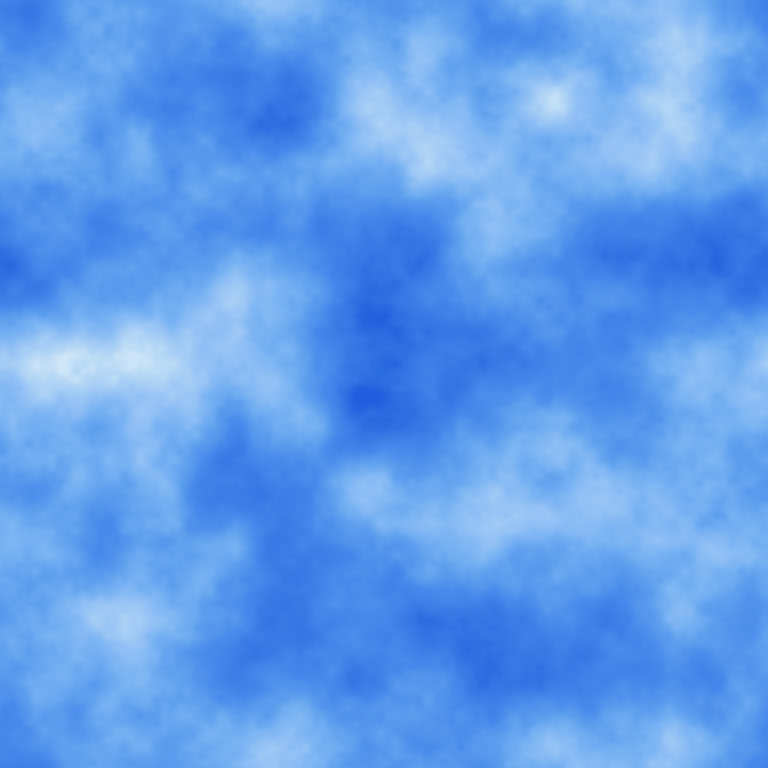
Write a WebGL 2 fragment shader that draws this texture.

```glsl
#version 300 es
precision highp float;
precision highp int;
// Soft blue sky with hazy white cloud patches. Wrapping value noise is summed
// over octaves, brought to zero mean and unit spread, then sent through a
// colour ramp whose stops are measured in standard deviations.

#define BASE_CELLS 6     // lattice cells across the tile in the first octave
#define OCTAVES 6        // each octave doubles the number of cells
#define GAIN 0.5         // amplitude ratio between octaves
#define CONTRAST 1.0     // spread of the field along the ramp
#define BRIGHTNESS 0.0   // shift along the ramp, in standard deviations
#define SEED 23u

uniform vec2 u_resolution;
out vec4 fragColor;

const int STOPS = 8;
const float rampAt[STOPS] = float[STOPS](
    -2.7, -1.88, -0.82, -0.06, 0.58, 1.31, 2.17, 3.1);
const vec3 rampColor[STOPS] = vec3[STOPS](
    vec3(0.12, 0.37, 0.87), vec3(0.20, 0.46, 0.89),
    vec3(0.28, 0.54, 0.92), vec3(0.36, 0.62, 0.93),
    vec3(0.46, 0.69, 0.95), vec3(0.58, 0.76, 0.96),
    vec3(0.72, 0.85, 0.96), vec3(0.94, 0.97, 0.99));

// Integer hash of a lattice point, uniform with zero mean and unit variance.
float latticeValue(ivec2 cell, int octave) {
    uvec2 c = uvec2(cell);
    uint h = c.x * 1597u + c.y * 51749u + (uint(octave) + SEED) * 7919u;
    h = (h ^ (h >> 16)) * 73244475u;
    h = (h ^ (h >> 15)) * 73244475u;
    h ^= h >> 16;
    return (float(h >> 8) / 16777216.0 - 0.5) * sqrt(12.0);
}

// Value noise that repeats after a whole number of cells.
float wrappedNoise(vec2 p, int cells, int octave) {
    vec2 corner = floor(p);
    vec2 t = p - corner;
    t = t * t * (3.0 - 2.0 * t);
    ivec2 a = ivec2(corner) % cells;
    ivec2 b = (a + 1) % cells;
    return mix(
        mix(latticeValue(a, octave), latticeValue(ivec2(b.x, a.y), octave), t.x),
        mix(latticeValue(ivec2(a.x, b.y), octave), latticeValue(b, octave), t.x),
        t.y);
}

// Mean and deviation of the coarse lattice, so any seed keeps the same balance.
vec2 coarseStatistics() {
    float sum = 0.0;
    float squares = 0.0;
    for (int y = 0; y < BASE_CELLS; y++) {
        for (int x = 0; x < BASE_CELLS; x++) {
            float v = latticeValue(ivec2(x, y), 0);
            sum += v;
            squares += v * v;
        }
    }
    float count = float(BASE_CELLS * BASE_CELLS);
    float mean = sum / count;
    return vec2(mean, sqrt(squares / count - mean * mean));
}

// Octave sum scaled to unit spread; each octave is shifted off the last one.
float cloudField(vec2 uv) {
    const float interpolationSpread = 0.743;
    vec2 stats = coarseStatistics();
    float sum = 0.0;
    float power = 0.0;
    float amplitude = 1.0;
    int cells = BASE_CELLS;
    for (int i = 0; i < OCTAVES; i++) {
        vec2 shift = vec2(0.37, 0.61) * float(i);
        float n = wrappedNoise(uv * float(cells) + shift, cells, i);
        if (i == 0) n = (n - stats.x) / stats.y;
        sum += amplitude * n;
        power += amplitude * amplitude;
        amplitude *= GAIN;
        cells *= 2;
    }
    return sum / (interpolationSpread * sqrt(power));
}

// Piecewise linear ramp from deep blue to near white.
vec3 skyColor(float level) {
    vec3 color = rampColor[0];
    for (int i = 1; i < STOPS; i++) {
        float t = (level - rampAt[i - 1]) / (rampAt[i] - rampAt[i - 1]);
        color = mix(color, rampColor[i], clamp(t, 0.0, 1.0));
    }
    return color;
}

void main() {
    vec2 uv = gl_FragCoord.xy / u_resolution;
    float level = cloudField(uv) * CONTRAST + BRIGHTNESS;
    fragColor = vec4(skyColor(level), 1.0);
}
```
